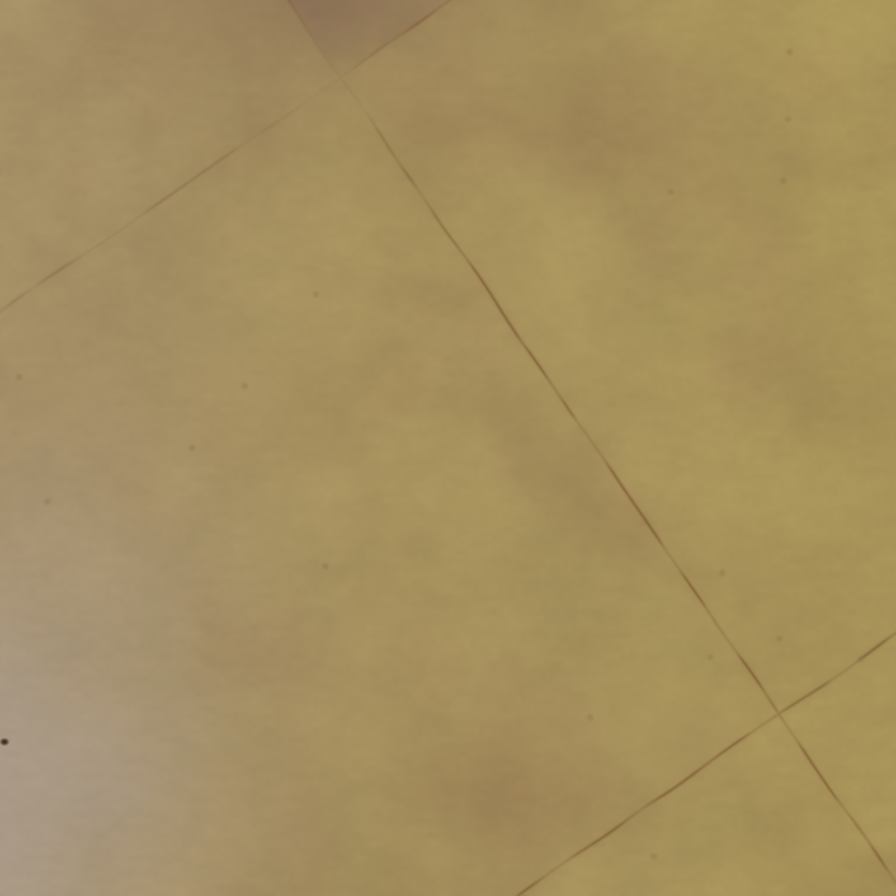
A three.js fragment shader for this texture:

```glsl
varying vec2 vUv;

const vec2 CORNER = vec2(0.380, 0.914);
const vec2 TILE_AXIS = vec2(0.8236, 0.567);
const float TILE_SIZE = 0.8635;
const float JOINT_WIDTH = 0.0019;
const float JOINT_STRENGTH = 0.50;
const float JOINT_WOBBLE = 0.0035;
const float MOTTLE_STRENGTH = 0.30;
const float GRAIN_STRENGTH = 0.022;
const float PORE_CELLS = 13.0;
const float PORE_CHANCE = 0.05;

const vec3 OCHRE = vec3(0.655, 0.573, 0.365);
const vec3 GOLD = vec3(0.660, 0.580, 0.350);
const vec3 TAN = vec3(0.645, 0.560, 0.395);
const vec3 STAIN = vec3(0.590, 0.475, 0.325);
const vec3 SHADOW = vec3(0.525, 0.415, 0.330);
const vec3 SHEEN = vec3(0.670, 0.610, 0.560);
const vec3 JOINT = vec3(0.460, 0.310, 0.170);
const vec3 CHIP = vec3(0.200, 0.110, 0.060);

float hash(vec2 p) {
  vec3 q = fract(p.xyx * 0.1031);
  q += dot(q, q.yzx + 33.33);
  return fract((q.x + q.y) * q.z);
}

float noise(vec2 p) {
  vec2 i = floor(p);
  vec2 f = fract(p);
  f = f * f * (3.0 - 2.0 * f);
  float low = mix(hash(i), hash(i + vec2(1.0, 0.0)), f.x);
  float high = mix(hash(i + vec2(0.0, 1.0)), hash(i + 1.0), f.x);
  return mix(low, high, f.y);
}

float fbm(vec2 p) {
  float sum = 0.0;
  float weight = 0.5;
  for (int i = 0; i < 5; i++) {
    sum += weight * noise(p);
    p = mat2(0.8, 0.6, -0.6, 0.8) * p * 2.03 + 17.3;
    weight *= 0.5;
  }
  return sum;
}

// Soft elliptical patch, 1 at its centre
float patchAt(vec2 p, vec2 centre, vec2 radius) {
  vec2 d = (p - centre) / radius;
  return exp(-dot(d, d));
}

// Sparse faint pits scattered on a jittered grid
float pores(vec2 p) {
  vec2 cell = floor(p * PORE_CELLS);
  vec2 jitter = 0.2 + 0.6 * vec2(hash(cell + 3.7), hash(cell + 9.1));
  float d = length(fract(p * PORE_CELLS) - jitter) / PORE_CELLS;
  return step(hash(cell + 21.5), PORE_CHANCE) * (1.0 - smoothstep(0.0, 0.006, d));
}

void main() {
  vec2 uv = vUv;
  vec2 offset = uv - CORNER;
  vec2 tile = vec2(dot(offset, TILE_AXIS), dot(offset, vec2(TILE_AXIS.y, -TILE_AXIS.x)));
  vec2 warped = uv + 0.10 * (vec2(fbm(uv * 8.0), fbm(uv * 8.0 + 40.0)) - 0.5);

  // Broad colour drift across the floor
  vec3 color = mix(TAN, OCHRE, smoothstep(0.05, 0.50, uv.x));
  color = mix(color, GOLD, smoothstep(0.50, 1.0, uv.x));

  // Cloudy mottling
  float cloud = fbm(uv * 7.0 + 6.0);
  color = mix(color, STAIN, MOTTLE_STRENGTH * smoothstep(0.44, 0.80, cloud));
  color *= 1.0 + 0.10 * (fbm(uv * 11.0 + 60.0) - 0.50);

  // Brown stains
  float stain = patchAt(warped, vec2(0.58, 0.13), vec2(0.13, 0.07));
  stain += 0.80 * patchAt(warped, vec2(0.67, 0.85), vec2(0.06, 0.05));
  stain += 0.70 * patchAt(warped, vec2(0.49, 0.87), vec2(0.07, 0.05));
  stain += 0.60 * patchAt(warped, vec2(0.47, 0.67), vec2(0.07, 0.035));
  stain += 0.45 * patchAt(warped, vec2(0.31, 0.10), vec2(0.07, 0.07));
  stain += 0.30 * patchAt(warped, vec2(0.35, 0.54), vec2(0.15, 0.07));
  color = mix(color, STAIN, 0.50 * min(stain, 1.0));

  // Shade at the top, deeper on one tile
  float shade = patchAt(warped, vec2(0.36, 1.04), vec2(0.20, 0.15));
  float shadedTile = smoothstep(-0.004, 0.004, tile.x) * (1.0 - smoothstep(-0.004, 0.004, tile.y));
  color = mix(color, SHADOW, shade * mix(0.58, 0.82, shadedTile));

  // Pale reflected light
  float sheen = patchAt(warped, vec2(-0.04, 0.14), vec2(0.25, 0.28));
  color = mix(color, SHEEN, 0.85 * sheen);

  // Thin worn joints, broken along their length and lost near the upper corner
  vec2 wobble = JOINT_WOBBLE * (vec2(noise(uv * 16.0), noise(uv * 16.0 + 30.0)) - 0.5);
  vec2 toJoint = (fract((tile + wobble) / TILE_SIZE + 0.5) - 0.5) * TILE_SIZE;
  vec2 line = exp(-toJoint * toJoint / (JOINT_WIDTH * JOINT_WIDTH));
  float wear = mix(0.35, 1.0, smoothstep(0.15, 0.70, noise(uv * 32.0 + 5.0)));
  wear *= 1.0 - 0.85 * patchAt(uv, vec2(0.35, 0.90), vec2(0.12, 0.10));
  wear *= mix(0.50, 1.0, smoothstep(0.20, 0.55, uv.x));
  float nearest = min(abs(toJoint.x), abs(toJoint.y));
  float halo = exp(-nearest / 0.005);
  color = mix(color, JOINT, wear * (JOINT_STRENGTH * max(line.x, line.y) + 0.08 * halo));

  // Fine grain, pores and one dark chip
  color *= 1.0 + GRAIN_STRENGTH * (noise(uv * vec2(60.0, 120.0)) + 0.6 * noise(uv * 190.0) - 0.8);
  color = mix(color, STAIN * 0.9, 0.40 * pores(uv));
  float chip = length((uv - vec2(0.005, 0.172)) * vec2(0.9, 1.1));
  color = mix(color, CHIP, 0.85 * (1.0 - smoothstep(0.001, 0.006, chip)));

  gl_FragColor = vec4(color, 1.0);
}
```
